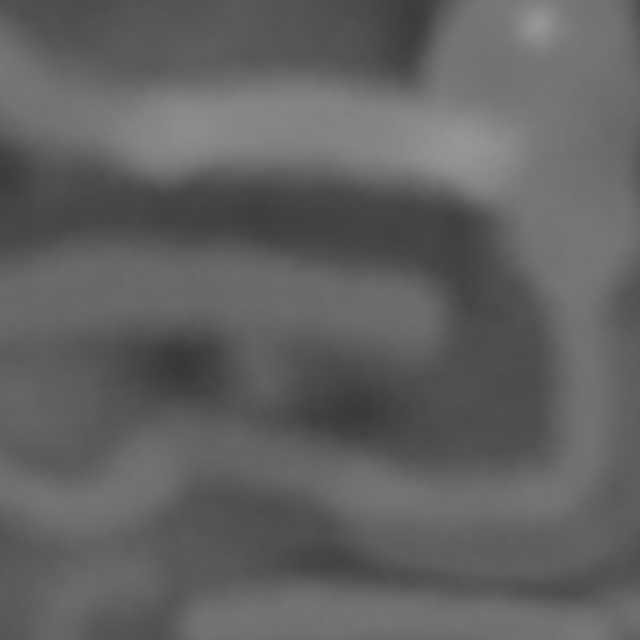
Reproduce this texture procedurally as a three.js fragment shader.

```glsl
varying vec2 vUv;

float hash(vec2 cell) {
  return fract(sin(dot(cell, vec2(127.1, 311.7))) * 43758.5453);
}

float valueNoise(vec2 p) {
  vec2 cell = floor(p);
  vec2 f = fract(p);
  f = f * f * f * (f * (f * 6.0 - 15.0) + 10.0);
  float low = mix(hash(cell), hash(cell + vec2(1.0, 0.0)), f.x);
  float high = mix(hash(cell + vec2(0.0, 1.0)), hash(cell + vec2(1.0)), f.x);
  return mix(low, high, f.y);
}

float fbm(vec2 p) {
  float sum = 0.0;
  float weight = 0.5;
  for (int i = 0; i < 4; i++) {
    sum += weight * valueNoise(p);
    p = mat2(1.6, 1.2, -1.2, 1.6) * p + 7.3;
    weight *= 0.5;
  }
  return sum / 0.9375;
}

float segmentDistance(vec2 p, vec2 a, vec2 b) {
  vec2 ab = b - a;
  return length(p - a - ab * clamp(dot(p - a, ab) / dot(ab, ab), 0.0, 1.0));
}

// Distance to a parabola running from a through middle to c
float arcDistance(vec2 p, vec2 a, vec2 middle, vec2 c) {
  vec2 control = 2.0 * middle - 0.5 * (a + c);
  vec2 previous = a;
  float nearest = 10.0;
  for (int i = 1; i <= 14; i++) {
    float t = float(i) / 14.0;
    vec2 next = mix(mix(a, control, t), mix(control, c, t), t);
    nearest = min(nearest, segmentDistance(p, previous, next));
    previous = next;
  }
  return nearest;
}

float softBody(float dist, float radius, float blur) {
  return 1.0 - smoothstep(radius - blur, radius + blur, dist);
}

float glow(vec2 p, vec2 center, vec2 size) {
  vec2 q = (p - center) / size;
  return exp(-dot(q, q));
}

void main() {
  // Gentle warp makes the tube outlines uneven
  vec2 warp = vec2(fbm(vUv * 6.0 + 3.0), fbm(vUv * 6.0 + 19.0)) - 0.5;
  vec2 p = vUv + 0.035 * warp;

  // Dim tissue and its dark hollows
  float shade = 0.315 + 0.07 * (fbm(vUv * 5.0 + 11.0) - 0.5);
  shade += 0.06 * glow(p, vec2(0.08, 0.37), vec2(0.17, 0.09));
  shade += 0.05 * glow(p, vec2(0.25, 0.92), vec2(0.16, 0.08));
  shade += 0.05 * glow(p, vec2(0.10, 0.10), vec2(0.25, 0.12));
  shade -= 0.08 * glow(p, vec2(0.28, 0.43), vec2(0.08, 0.05));
  shade -= 0.09 * glow(p, vec2(0.55, 0.36), vec2(0.09, 0.05));
  shade -= 0.06 * glow(p, vec2(0.73, 0.59), vec2(0.05, 0.13));
  shade -= 0.07 * glow(p, vec2(0.65, 0.97), vec2(0.06, 0.12));
  shade -= 0.05 * glow(p, vec2(0.38, 0.66), vec2(0.30, 0.05));
  shade -= 0.08 * glow(p, vec2(0.00, 0.74), vec2(0.06, 0.05));
  shade -= 0.06 * glow(p, vec2(0.52, 0.11), vec2(0.09, 0.03));

  // Middle finger and its small branch
  float finger = arcDistance(p, vec2(-0.05, 0.52), vec2(0.25, 0.55), vec2(0.64, 0.50));
  float branch = segmentDistance(p, vec2(0.40, 0.49), vec2(0.42, 0.41));
  shade = mix(shade, 0.375, softBody(branch, 0.035, 0.045));
  shade = mix(shade, 0.415, softBody(finger, 0.060, 0.040));

  // Lower winding tube, rising at the right
  float wave = arcDistance(p, vec2(-0.04, 0.27), vec2(0.10, 0.205), vec2(0.23, 0.27));
  float crest = arcDistance(p, vec2(0.23, 0.27), vec2(0.34, 0.305), vec2(0.56, 0.235));
  float bed = arcDistance(p, vec2(0.56, 0.235), vec2(0.72, 0.215), vec2(0.88, 0.23));
  float riser = arcDistance(p, vec2(0.88, 0.23), vec2(0.925, 0.35), vec2(0.89, 0.60));
  float outer = arcDistance(p, vec2(0.58, 0.16), vec2(0.83, 0.125), vec2(1.04, 0.25));
  float edge = segmentDistance(p, vec2(1.01, 0.20), vec2(0.99, 0.45));
  shade = mix(shade, 0.375, softBody(min(outer, edge), 0.045, 0.040));
  shade = mix(shade, 0.405, softBody(crest, 0.048, 0.040));
  shade = mix(shade, 0.445, softBody(min(wave, min(bed, riser)), 0.045, 0.040));

  // Bottom tubes and the dark crease above them
  float crease = arcDistance(p, vec2(0.48, 0.11), vec2(0.80, 0.065), vec2(0.94, 0.09));
  float floorTube = arcDistance(p, vec2(0.32, 0.02), vec2(0.62, 0.03), vec2(0.90, -0.01));
  float hook = arcDistance(p, vec2(0.08, -0.01), vec2(0.12, 0.075), vec2(0.20, 0.10));
  shade = mix(shade, 0.270, 0.8 * softBody(crease, 0.018, 0.030));
  shade = mix(shade, 0.450, softBody(floorTube, 0.045, 0.035));
  shade = mix(shade, 0.410, softBody(hook, 0.035, 0.040));
  shade += 0.13 * glow(p, vec2(1.00, 0.04), vec2(0.08, 0.05));

  // Large lobe with its neck
  float lobe = length((p - vec2(0.84, 0.87)) * vec2(1.0, 0.92));
  float neck = segmentDistance(p, vec2(0.88, 0.82), vec2(0.91, 0.64));
  shade = mix(shade, 0.455, softBody(lobe, 0.180, 0.035));
  shade = mix(shade, 0.455, softBody(neck, 0.105, 0.045));
  shade -= 0.06 * glow(p, vec2(1.00, 0.78), vec2(0.08, 0.10));
  shade -= 0.13 * glow(p, vec2(1.02, 0.95), vec2(0.04, 0.08));

  // Bright upper tube flowing into the lobe
  float slope = arcDistance(p, vec2(-0.04, 0.92), vec2(0.08, 0.835), vec2(0.25, 0.795));
  float trunk = arcDistance(p, vec2(0.25, 0.795), vec2(0.48, 0.805), vec2(0.75, 0.755));
  shade = mix(shade, 0.460, softBody(slope, 0.060, 0.050));
  shade = mix(shade, 0.515, softBody(trunk, 0.068, 0.045));

  // Highlights and faint mottling
  shade += 0.13 * glow(p, vec2(0.84, 0.96), vec2(0.035, 0.035));
  shade += 0.07 * glow(p, vec2(0.73, 0.77), vec2(0.08, 0.05));
  shade += 0.03 * glow(p, vec2(0.30, 0.81), vec2(0.06, 0.04));
  shade += 0.035 * (fbm(vUv * 13.0) - 0.5) + 0.008 * (valueNoise(vUv * 90.0) - 0.5);

  gl_FragColor = vec4(vec3(shade), 1.0);
}
```
